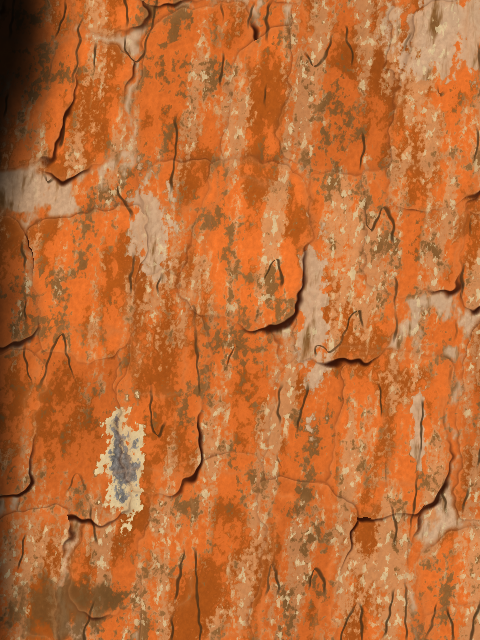
This texture is drawn by a Shadertoy shader. Its source:

```glsl
// Flaking bark coated in orange algae: overlapping rounded plates, warped by
// gradient noise, cast shadows on the plates below. Bare wood, pale flecks,
// olive mottling and a dark left edge are layered on top.
const vec3 ORANGE = vec3(0.87, 0.43, 0.17);
const vec3 DUSTY  = vec3(0.80, 0.54, 0.34);
const vec3 RUST   = vec3(0.65, 0.32, 0.10);
const vec3 OLIVE  = vec3(0.49, 0.33, 0.17);
const vec3 WOOD   = vec3(0.81, 0.66, 0.52);
const vec3 CREAM  = vec3(0.86, 0.75, 0.56);
const vec3 GREY   = vec3(0.44, 0.42, 0.40);
const vec3 SHADOW = vec3(0.18, 0.06, 0.02);
const vec2 PLATE_CELL = vec2(0.135, 0.24);     // spacing of the plates
const float PLATE_ROUND = 0.04;                // corner radius
const float PLATE_JITTER = 0.45;
const vec2 SHADOW_SHIFT = vec2(-0.009, 0.010); // towards the light
const float LEAN = 0.09;                       // slant of the grain
// Bare patches, lichen and stain: centre, then half size
const vec4 BARE[4] = vec4[4](
    vec4(0.235, 0.645, 0.038, 0.085), vec4(0.490, 0.500, 0.024, 0.150),
    vec4(0.690, 0.950, 0.085, 0.075), vec4(0.655, 0.340, 0.014, 0.065));
const vec4 LICHEN = vec4(0.190, 0.275, 0.034, 0.085);
const vec4 STAIN  = vec4(0.100, 0.050, 0.095, 0.060);

vec2 hash2(vec2 p) {
    vec3 q = fract(p.xyx * vec3(0.1031, 0.1030, 0.0973));
    q += dot(q, q.yzx + 33.33);
    return fract((q.xx + q.yz) * q.zy);
}
float corner(vec2 cell, vec2 offset) {
    float a = 6.2832 * hash2(cell).x;
    return dot(vec2(cos(a), sin(a)), offset);
}
float gradNoise(vec2 p) {
    vec2 i = floor(p), f = fract(p), e = vec2(1.0, 0.0);
    vec2 u = f * f * f * (f * (f * 6.0 - 15.0) + 10.0);
    return mix(mix(corner(i, f), corner(i + e, f - e), u.x),
               mix(corner(i + e.yx, f - e.yx), corner(i + 1.0, f - 1.0), u.x), u.y);
}
float fbm(vec2 p) {
    float sum = 0.0;
    for (float amp = 0.6; amp > 0.08; amp *= 0.55) {
        sum += amp * gradNoise(p);
        p = mat2(1.6, 1.2, -1.2, 1.6) * p + 17.3;
    }
    return sum;
}
vec2 warp(vec2 p) { return vec2(gradNoise(p), gradNoise(p + 41.7)); }

// Signed distance to the plate that belongs to a cell
float plate(vec2 p, vec2 cell) {
    vec2 centre = (cell + 0.5 + PLATE_JITTER * (hash2(cell) - 0.5)) * PLATE_CELL;
    vec2 halfSize = PLATE_CELL * mix(vec2(0.42), vec2(0.70), hash2(cell + 37.0));
    vec2 q = abs(p - centre) - halfSize + PLATE_ROUND;
    return length(max(q, 0.0)) + min(max(q.x, q.y), 0.0) - PLATE_ROUND;
}
// Positive inside a ragged ellipse
float blob(vec2 p, vec4 e, float rag) { return 1.0 - length((p - e.xy) / e.zw) + rag; }

void mainImage(out vec4 fragColor, in vec2 fragCoord) {
    vec2 uv = fragCoord / iResolution.y;
    vec2 g = vec2(uv.x - LEAN * uv.y, uv.y);
    vec2 rough = 0.014 * warp(g * 19.0) + 0.008 * warp(g * 55.0);
    vec2 p = g + 0.045 * warp(g * 5.0) + rough;
    // Topmost plate
    vec2 home = floor(p / PLATE_CELL);
    float rank = -1.0, inside = 1.0, tint = 0.5;
    for (int k = 0; k < 9; k++) {
        vec2 cell = home + vec2(k % 3 - 1, k / 3 - 1), id = hash2(cell + 91.0);
        float d = plate(p, cell);
        inside = min(inside, d);
        if (d < 0.0 && id.x > rank) { rank = id.x; tint = id.y; }
    }
    // Shadows and outlines of the plates above it
    float crack = 0.0, edge = 1.0;
    float lift = smoothstep(-0.30, 0.32, gradNoise(g * vec2(9.0, 7.0) + 5.0));
    for (int k = 0; k < 9; k++) {
        vec2 cell = home + vec2(k % 3 - 1, k / 3 - 1);
        float d = plate(p, cell);
        edge = min(edge, abs(d));
        if (d > 0.0 && hash2(cell + 91.0).x > rank) {
            float shade = lift - lift * smoothstep(-0.006, 0.003, plate(p + SHADOW_SHIFT * lift, cell));
            float outline = 0.6 * exp(-d / 0.003) * (0.3 + lift);
            crack = max(crack, smoothstep(0.0, 0.003, d) * max(shade, outline));
        }
    }
    // Orange coat with rust, dust and olive mottling
    float broad = fbm(g * vec2(8.0, 5.0));
    float mottle = fbm(g * vec2(34.0, 22.0) + 8.0);
    float grain = fbm(g * vec2(130.0, 105.0));
    float streak = fbm(g * vec2(22.0, 4.0) + 63.0) + 0.2 * (uv.x - 0.35);
    vec3 col = mix(ORANGE, RUST, smoothstep(-0.04, 0.18, broad + 0.5 * mottle + 0.4 * grain));
    col = mix(col, DUSTY, 0.9 * smoothstep(-0.04, 0.20, streak + 0.5 * mottle + 0.5 * grain));
    col = mix(col, OLIVE, 0.9 * smoothstep(0.08, 0.32, 0.7 * mottle - 0.6 * broad + 0.5 * grain));
    col *= 1.0 + 0.16 * (tint - 0.5) * smoothstep(0.0, 0.012, edge);
    // Bare wood in the gaps and in the larger patches
    float rag = 1.3 * mottle + 0.5 * grain;
    float bare = smoothstep(0.0, 0.012, inside) * smoothstep(-0.1, 0.2, broad + mottle + 0.1);
    for (int i = 0; i < 4; i++) bare = max(bare, smoothstep(0.0, 0.25, blob(uv, BARE[i], rag)));
    float fibre = smoothstep(0.05, 0.5, fbm(g * vec2(60.0, 14.0)) + 0.2 * mottle);
    col = mix(col, mix(WOOD, OLIVE, fibre), 0.9 * bare);
    // Pale flecks gathered in upright streaks
    float fleck = smoothstep(0.10, 0.26, fbm(g * vec2(85.0, 55.0) + 29.0));
    col = mix(col, CREAM, 0.85 * fleck * smoothstep(-0.05, 0.2, streak));
    // Grey lichen with a cream rim, and a dull stain
    float lichen = blob(uv, LICHEN, rag);
    col = mix(col, CREAM, smoothstep(0.0, 0.15, lichen));
    col = mix(col, GREY * (1.0 + 0.7 * grain), smoothstep(0.35, 0.55, lichen - 0.4 * mottle));
    col = mix(col, OLIVE * 0.85, 0.8 * smoothstep(0.0, 0.5, blob(uv, STAIN, rag)));
    // Fine upright fissures, as wide as the noise is steep sideways
    vec2 f = (g + 0.6 * rough) * vec2(15.0, 2.2) + 12.0;
    float n = gradNoise(f), slope = abs(gradNoise(f + vec2(0.05, 0.0)) - n) / 0.05;
    float broken = smoothstep(-0.05, 0.2, gradNoise(g * vec2(12.0, 15.0) + 70.0));
    col = mix(col, OLIVE * 0.55, 0.8 * broken * (1.0 - smoothstep(0.01, 0.045, abs(n) / (slope + 0.01))));
    // Relief, plate lips, cracks and the dark left edge
    col *= 1.0 + 0.16 * grain + 0.1 * (mottle - fbm((g + vec2(-0.004, 0.005)) * vec2(34.0, 22.0) + 8.0));
    col = mix(mix(col, DUSTY, 0.3 * exp(-edge / 0.004)), SHADOW, 0.95 * crack);
    float lit = smoothstep(-0.05, 0.07, uv.x - 0.07 * smoothstep(0.6, 1.0, uv.y) + 0.03 * broad);
    fragColor = vec4(clamp(col * mix(0.09, 1.0, lit), 0.0, 1.0), 1.0);
}
```
